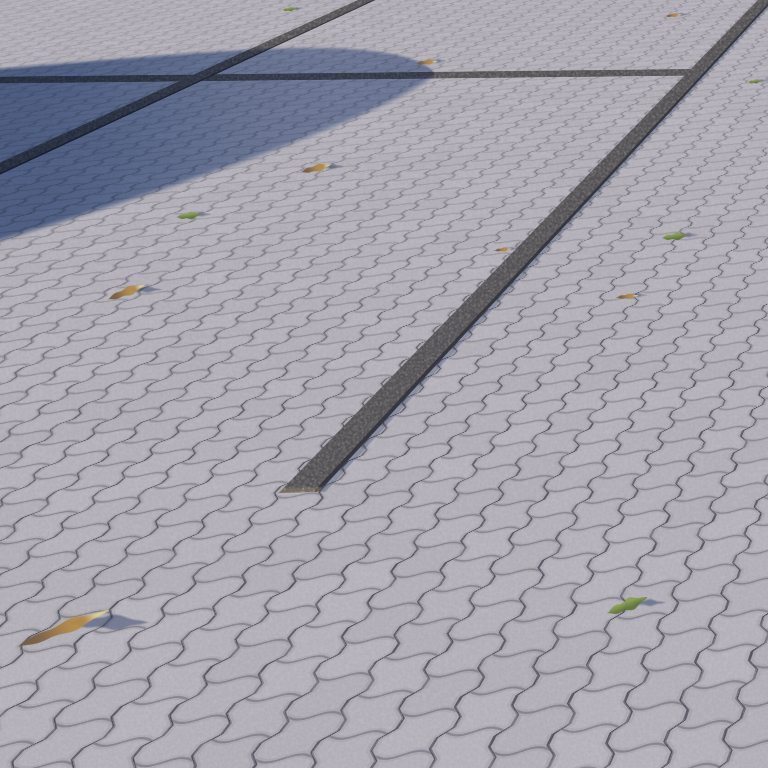
Give the GLSL for this texture, as a WebGL 2 fragment shader.

```glsl
#version 300 es
precision highp float;
// Sunlit interlocking pavers in perspective, with dark inlaid strips, a cast shadow and fallen leaves.
uniform vec2 u_resolution;
out vec4 fragColor;

#define VANISH vec2(1.398, 1.423)
#define PAVER_SIZE vec2(0.054, 0.029)
#define ROW_SKEW 0.022
#define ZIGZAG 0.10
#define JOINT_HALF 0.026
#define GRAIN 0.04
#define PAVER_COLOR vec3(0.712, 0.698, 0.732)
#define JOINT_COLOR vec3(0.33, 0.33, 0.38)
#define STRIP_COLOR vec3(0.385, 0.375, 0.385)
#define SHADE_LIGHT vec3(0.61, 0.68, 0.81)
#define SHADE_DEEP vec3(0.43, 0.53, 0.70)

float hash(vec2 p) {
  return fract(sin(dot(p, vec2(127.1, 311.7))) * 4375.85);
}

// Distance to the nearest scattered cell point
float cellular(vec2 p) {
  vec2 cell = floor(p), f = fract(p);
  float d = 1.0;
  for (int y = -1; y <= 1; y++)
    for (int x = -1; x <= 1; x++) {
      vec2 o = vec2(x, y), id = cell + o;
      d = min(d, length(o + vec2(hash(id), hash(id + 19.3)) - f));
    }
  return d;
}

// Soft line whose strength fades once it is narrower than a pixel
float line(float d, float halfWidth, float px) {
  float w = max(halfWidth, 0.7 * px);
  return (1.0 - smoothstep(w - 0.7 * px, w + 0.7 * px, d)) * halfWidth / w;
}

float band(float x, float lo, float hi, float px) {
  return smoothstep(lo - 0.5 * px, lo + 0.5 * px, x) * (1.0 - smoothstep(hi - 0.5 * px, hi + 0.5 * px, x));
}

vec3 pavers(vec2 ground, float depth) {
  vec2 q = ground / PAVER_SIZE;
  vec2 px = vec2(length(vec2(dFdx(q.x), dFdy(q.x))), length(vec2(dFdx(q.y), dFdy(q.y))));
  // Wavy ends, notched sides and half-bond columns
  float wave = 0.08 * sin(6.2832 * q.x);
  q.x += ZIGZAG * clamp(1.4 * sin(6.2832 * q.y), -1.0, 1.0);
  float column = floor(q.x);
  q.y += 0.5 * column + wave;
  vec2 id = vec2(column, floor(q.y));
  vec2 edge = 0.5 - abs(fract(q) - 0.5);
  // Joints vary along their run and soften into the distance
  float wear = 0.75 + 0.25 * sin(6.2832 * q.y + 3.0 * hash(id));
  float side = wear * line(edge.x, JOINT_HALF, px.x);
  float end = 0.42 * line(edge.y, JOINT_HALF, px.y);
  float joint = max(side, end) * mix(0.6, 1.0, smoothstep(0.45, 1.0, depth));
  float bevel = 0.05 * max(line(edge.x, 0.09, px.x), line(edge.y, 0.08, px.y));
  vec3 c = PAVER_COLOR * (0.985 + 0.03 * hash(id) - bevel);
  return mix(c, JOINT_COLOR, joint);
}

// Rounded shadow tapering to a tip on the right
float groundShadow(vec2 p) {
  float s = clamp(p.x / 0.568, 0.0, 1.0);
  float low = 0.9 - 0.219 * pow(1.0 - s, 0.78);
  float high = 0.9 + (0.014 + 0.047 * s) * sqrt(1.0 - s * s * s * s);
  return smoothstep(0.0, 0.012, p.y - low) * smoothstep(0.0, 0.007, high - p.y);
}

// Pointed leaf: x along its length (-1..1), y across
float leafShape(vec2 p, float slim, float px) {
  float d = abs(p.y) - slim * (1.0 - p.x * p.x) * (1.0 + 0.25 * sin(7.0 * p.x));
  return 1.0 - smoothstep(-px, px, d);
}

vec3 addLeaves(vec3 c, vec2 p) {
  // Centre, half length, and greenness
  vec4 leaves[12] = vec4[12](
    vec4(.377, .988, .009, 1), vec4(.246, .719, .016, 1), vec4(.879, .692, .017, 1),
    vec4(.817, .212, .028, 1), vec4(.983, .894, .009, 1), vec4(.165, .620, .026, 0),
    vec4(.083, .182, .064, 0), vec4(.412, .781, .020, 0), vec4(.556, .919, .014, 0),
    vec4(.877, .980, .010, 0), vec4(.655, .675, .011, 0), vec4(.817, .614, .014, 0));
  for (int i = 0; i < 12; i++) {
    vec4 leaf = leaves[i];
    float size = leaf.z, px = 0.8 / (u_resolution.y * size);
    float a = 0.1 + 0.28 * smoothstep(0.016, 0.024, size);
    vec2 d = (p - leaf.xy) / size;
    vec2 r = mat2(cos(a), -sin(a), sin(a), cos(a)) * d;
    float slim = mix(mix(0.2, 0.11, smoothstep(0.02, 0.06, size)), 0.25, leaf.w);
    vec2 shadowPos = (d - vec2(0.9, 0.12)) / vec2(0.8, 1.0);
    c = mix(c, c * SHADE_LIGHT * 0.9, 0.8 * leafShape(shadowPos, 0.13, 2.0 * px));
    vec3 dry = mix(vec3(.45, .35, .24), vec3(.70, .54, .28), smoothstep(-0.8, 0.3, r.x));
    dry = mix(dry, vec3(.86, .81, .55), smoothstep(0.4, 0.75, r.x));
    vec3 fresh = mix(vec3(.36, .45, .20), vec3(.54, .62, .31), smoothstep(-0.2, 0.2, r.y));
    c = mix(c, mix(dry, fresh, leaf.w), 0.92 * leafShape(r, slim, px));
  }
  return c;
}

void main() {
  vec2 p = gl_FragCoord.xy / u_resolution;
  float depth = VANISH.y - p.y;
  vec2 ground = vec2((p.x - VANISH.x) / depth, 1.0 / depth);
  ground.y -= ROW_SKEW * ground.x;
  vec2 px = fwidth(ground);

  // Paving with fine stone grain
  float grain = cellular(p * 210.0) - 0.5 + 0.5 * (hash(floor(p * 400.0)) - 0.5);
  vec3 c = pavers(ground, depth) * (1.0 + GRAIN * grain);

  // Inlaid strips with speckles, a dark right edge and a pale broken end
  float nearSpan = smoothstep(0.960, 0.960 + px.y, ground.y);
  float strip = band(ground.x, -0.972, -0.924, px.x) * nearSpan;
  float farStrip = band(ground.x, -2.203, -2.150, px.x);
  float crossStrip = band(ground.y, 1.939, 1.971, px.y) * step(ground.x, -0.95);
  float speckle = 1.0 - smoothstep(0.1, 0.4, cellular(p * 190.0));
  vec3 stone = STRIP_COLOR * (0.94 + 0.16 * speckle + 0.2 * grain);
  c = mix(c, c * SHADE_LIGHT, 0.6 * band(ground.x, -0.924, -0.916, px.x) * nearSpan);
  c = mix(c, stone, max(strip, max(farStrip, crossStrip)));
  float rim = max(band(ground.x, -0.931, -0.924, px.x) * nearSpan, band(ground.x, -2.157, -2.150, px.x));
  c = mix(c, vec3(0.18, 0.19, 0.23), 0.85 * rim);
  c = mix(c, vec3(0.64, 0.56, 0.46), strip * (1.0 - smoothstep(0.964, 0.968, ground.y)) * (0.4 + 0.5 * speckle));

  // Blue shade, deeper toward the left
  vec3 shade = mix(SHADE_DEEP, SHADE_LIGHT, smoothstep(0.0, 0.45, p.x));
  c *= mix(vec3(1.0), shade, groundShadow(p));

  fragColor = vec4(addLeaves(c, p), 1.0);
}
```
